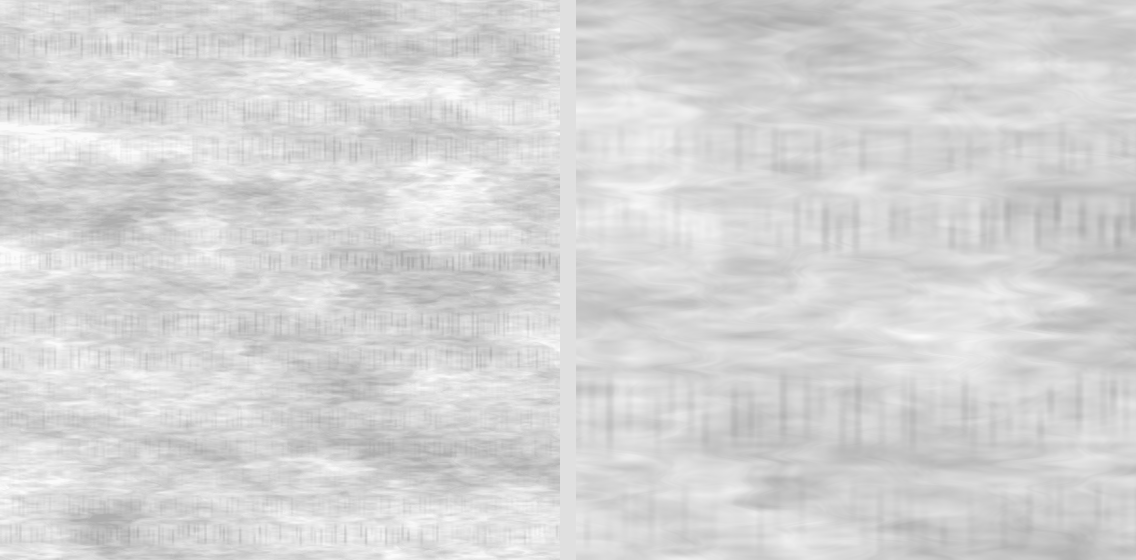
Left, the full canvas; right, a detail of the centre.
This texture is drawn by a Shadertoy shader. Its source:

```glsl
// Pale grey weathered surface: wide torn clouds and fine horizontal streaks,
// crossed by soft bands that carry rows of short vertical ticks.
// Clouds are stretched fbm with frayed edges; ticks are jittered cell strokes.

#define MEAN_TONE 0.845
#define CLOUD_SCALE vec2(5.0, 13.0)
#define CLOUD_CONTRAST 0.45
#define STREAK_SCALE vec2(30.0, 150.0)
#define STREAK_CONTRAST 0.16
#define BAND_SCALE vec2(1.3, 15.0)
#define BAND_CONTRAST 0.11
#define FRAY 0.035
#define TICK_ROWS 19.0
#define TICK_COLUMNS 110.0
#define TICK_DARKNESS 0.085

float hash(vec2 p) {
    vec3 q = fract(vec3(p.xyx) * 0.1031);
    q += dot(q, q.yzx + 33.33);
    return fract((q.x + q.y) * q.z);
}

float noise(vec2 p) {
    vec2 cell = floor(p), f = fract(p);
    f = f * f * (3.0 - 2.0 * f);
    float low = mix(hash(cell), hash(cell + vec2(1, 0)), f.x);
    float high = mix(hash(cell + vec2(0, 1)), hash(cell + vec2(1, 1)), f.x);
    return mix(low, high, f.y);
}

// Finer octaves are less stretched, which gives ragged clumps
float fbm(vec2 p, int octaves) {
    float sum = 0.0, weight = 1.0, total = 0.0;
    for (int i = 0; i < octaves; i++) {
        sum += weight * noise(p);
        total += weight;
        weight *= 0.64;
        p = p * vec2(2.15, 1.97) + vec2(17.3, 41.7);
    }
    return sum / total;
}

// Clouds with edges torn sideways and gently tilted
float clouds(vec2 uv) {
    float pull = noise(uv * vec2(18.0, 210.0)) + noise(uv * vec2(40.0, 90.0) + 9.0) - 1.0;
    float lift = noise(uv * vec2(9.0, 14.0) + 60.0) - 0.5;
    float ripple = noise(uv * vec2(34.0, 50.0) + 47.0) - 0.5;
    vec2 p = uv + vec2(FRAY * pull, 0.035 * lift + 0.012 * ripple);
    p.y += 0.12 * p.x;
    return fbm(p * CLOUD_SCALE + 5.0, 6);
}

// Strength of the tick band at this height, fading along its length
float tickBand(vec2 uv, float row, float height) {
    float present = smoothstep(0.1, 0.7, hash(vec2(row, 71.0)));
    float patchy = 0.4 + 0.8 * noise(vec2(uv.x * 7.0, row * 3.7));
    float fade = smoothstep(0.0, 0.3, height) * smoothstep(1.0, 0.7, height);
    return present * patchy * fade;
}

// One upright stroke per column, with its own place, length and weight
float ticks(vec2 uv, float row, float height) {
    float x = uv.x * TICK_COLUMNS + 13.0 * hash(vec2(row, 5.0));
    float base = floor(x), ink = 0.0;
    for (int i = -1; i <= 1; i++) {
        vec2 id = vec2(base + float(i), row);
        float centre = id.x + 0.2 + 0.6 * hash(id + 3.0);
        float across = abs(x - centre);
        float along = abs(height - 0.5 - 0.4 * (hash(id + 19.0) - 0.5));
        float reach = mix(0.1, 0.42, hash(id + 37.0));
        float weight = hash(id + 53.0);
        float stroke = smoothstep(0.42, 0.05, across) * smoothstep(reach + 0.15, reach - 0.1, along);
        ink = max(ink, stroke * weight);
    }
    return ink;
}

void mainImage(out vec4 fragColor, in vec2 fragCoord) {
    vec2 uv = fragCoord / iResolution.y;

    // Rows wander so the bands are not evenly spaced
    float y = uv.y * TICK_ROWS + 1.6 * (noise(vec2(uv.y * 6.0, 2.0)) - 0.5);
    float row = floor(y), height = fract(y);
    float band = tickBand(uv, row, height);

    // Horizontal body, calmed a little inside the tick bands
    float calm = 1.0 - 0.4 * clamp(band, 0.0, 1.0);
    float cloud = clouds(uv) - 0.5;
    float streak = fbm(uv * STREAK_SCALE + 80.0, 2) - 0.5;
    float wideBand = noise(uv * BAND_SCALE + 23.0) - 0.5;
    float tone = MEAN_TONE + BAND_CONTRAST * wideBand;
    tone += calm * (CLOUD_CONTRAST * cloud + STREAK_CONTRAST * streak);

    // Upright grain and ticks
    float grain = noise(uv * vec2(170.0, 26.0) + 11.0) - 0.5;
    tone += 0.06 * grain * band;
    tone -= TICK_DARKNESS * ticks(uv, row, height) * band;

    fragColor = vec4(vec3(clamp(tone, 0.69, 0.98)), 1.0);
}
```
